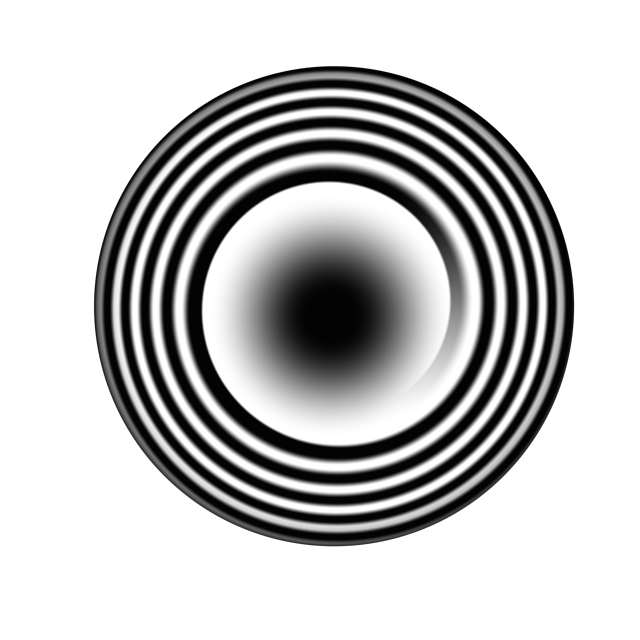
This background is drawn by a three.js fragment shader. Its source:

```glsl
varying vec2 vUv;

const float TAU = 6.2831853;
const vec3 PAPER = vec3(1.0);
const vec3 INK = vec3(0.012);

// Brightness of a spiral whose arms tighten with the squared radius
float spiralLight(vec2 p, float windings, float offset) {
  float angle = fract(atan(p.y, p.x) / TAU);
  float phase = windings * dot(p, p) - offset - angle;
  float arm = floor(phase + 0.5);
  float across = phase - arm;
  float turns = arm + angle;

  // The first turn has a crisp inner side and a softer outer side
  float firstTurn = 1.0 - smoothstep(0.6, 1.0, turns);
  float softStart = 1.0 - smoothstep(0.1, 0.6, turns);
  float innerLow = mix(0.12, 0.28, firstTurn);
  float innerHigh = mix(0.42, 0.38, firstTurn);
  float outerLow = mix(0.12, -0.05, softStart);
  float inner = smoothstep(innerLow, innerHigh, -across);
  float outer = smoothstep(outerLow, 0.42, across);
  float light = across < 0.0 ? inner : outer;

  // The arm fades in at its inner end
  float strength = smoothstep(-0.18, 0.18, turns);
  return mix(1.0, light, strength);
}

// Darkening toward the silhouette of a sphere
float rimLight(float radius, float gain) {
  return min(1.0, gain * sqrt(max(0.0, 1.0 - radius * radius)));
}

// Soft dark spot
float coreLight(vec2 p, float innerRadius, float outerRadius) {
  return smoothstep(innerRadius, outerRadius, length(p));
}

float discMask(float dist, float radius, float softness) {
  return 1.0 - smoothstep(radius - softness, radius + softness, dist);
}

void main() {
  vec2 discCenter = vec2(0.522, 0.5215);
  vec2 coreCenter = vec2(0.517, 0.506);
  float discRadius = 0.375;

  vec2 fromCenter = vUv - discCenter;
  vec2 local = fromCenter / discRadius;

  // Layers of light on the sphere
  float light = spiralLight(local, 7.34, 2.05);
  light *= rimLight(length(local), 2.2);
  light *= coreLight(vUv - coreCenter, 0.036, 0.191);

  // Sphere over the plain ground
  vec3 sphere = mix(INK, PAPER, light);
  float mask = discMask(length(fromCenter), discRadius, 0.0012);
  gl_FragColor = vec4(mix(PAPER, sphere, mask), 1.0);
}
```
